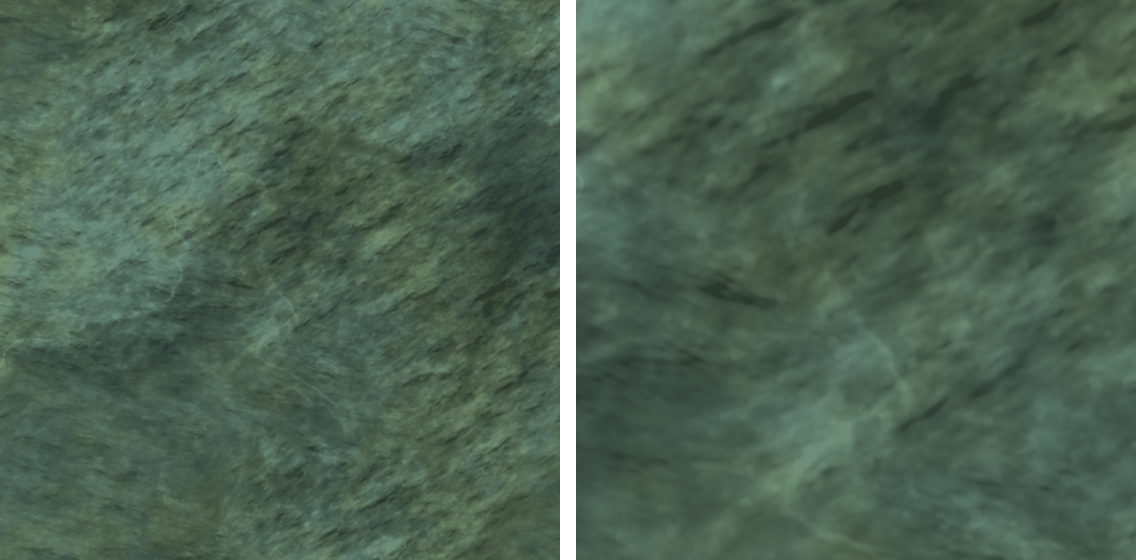
Left, the full canvas; right, a detail of the centre.
Give the GLSL for this texture, as a three.js fragment shader.

```glsl
// Weathered green slate: cloudy light and dark patches, pale broken veins,
// and a rough split surface. Warped value-noise fbm gives the patches; two
// slanted, stretched noise layers give the flakes, lit by a height difference.

varying vec2 vUv;

const vec3 SHADOW_GREEN = vec3(0.165, 0.222, 0.190);
const vec3 SLATE_GREEN  = vec3(0.285, 0.368, 0.308);
const vec3 PALE_GREEN   = vec3(0.430, 0.555, 0.475);
const vec3 MOSS_TINT    = vec3(1.04, 1.01, 0.92);
const vec3 COOL_TINT    = vec3(0.96, 0.99, 1.05);
const vec2 LIGHT_STEP   = vec2(-0.0018, 0.0042);

float hash(vec2 p) {
  vec3 q = fract(vec3(p.xyx) * 0.1031);
  q += dot(q, q.yzx + 33.33);
  return fract((q.x + q.y) * q.z);
}

float valueNoise(vec2 p) {
  vec2 cell = floor(p);
  vec2 f = fract(p);
  f = f * f * (3.0 - 2.0 * f);
  float low = mix(hash(cell), hash(cell + vec2(1.0, 0.0)), f.x);
  float high = mix(hash(cell + vec2(0.0, 1.0)), hash(cell + vec2(1.0, 1.0)), f.x);
  return mix(low, high, f.y);
}

mat2 rotation(float angle) {
  float c = cos(angle);
  float s = sin(angle);
  return mat2(c, -s, s, c);
}

// Four octaves, turned between steps to hide the lattice; result is 0 to 1.
float fbm(vec2 p) {
  mat2 turn = rotation(0.65);
  float sum = 0.0;
  float weight = 0.533;
  for (int i = 0; i < 4; i++) {
    sum += weight * valueNoise(p);
    p = turn * p * 2.03 + 17.3;
    weight *= 0.5;
  }
  return sum;
}

// Noise stretched along a given direction.
float strata(vec2 p, float angle, vec2 frequency) {
  return fbm(rotation(angle) * p * frequency + 40.0);
}

// Height of the split surface: rising flakes in some regions, falling in others.
float slateHeight(vec2 p, float region) {
  float rising = strata(p, 0.55, vec2(15.0, 32.0));
  float falling = strata(p, -0.3, vec2(17.0, 34.0));
  return mix(rising, falling, region);
}

// Thin line along the middle level of a noise field.
float ridge(float field, float width) {
  return 1.0 - smoothstep(0.0, width, abs(field - 0.5));
}

vec3 slateRamp(float tone) {
  vec3 lower = mix(SHADOW_GREEN, SLATE_GREEN, clamp(tone * 2.0, 0.0, 1.0));
  return mix(lower, PALE_GREEN, clamp(tone * 2.0 - 1.0, 0.0, 1.0));
}

void main() {
  vec2 p = vUv;
  vec2 warp = vec2(fbm(p * 4.0 + 3.0), fbm(p * 4.0 + 29.0)) - 0.5;
  vec2 fray = vec2(fbm(p * 34.0 + 8.0), fbm(p * 34.0 + 61.0)) - 0.5;
  vec2 bent = p + warp * 0.35 + fray * 0.035;

  // Broad clouds and darker slabs with ragged borders
  float clouds = strata(bent, 0.5, vec2(2.6, 3.8));
  float slabField = strata(bent + 5.0, 0.45, vec2(2.8, 4.4));
  float slabs = 1.0 - smoothstep(0.38, 0.47, slabField);

  // Flakes, their lighting and dark cracks
  float region = smoothstep(0.42, 0.58, fbm(p * 3.0 + 71.0));
  float height = slateHeight(p, region);
  float relief = height - slateHeight(p + LIGHT_STEP, region);
  float cracks = smoothstep(0.05, 0.13, -relief);
  float roughness = mix(1.0, 0.6, slabs);

  // Pale veins: a frayed thin core inside a soft halo
  float veinField = strata(bent + 11.0, 0.6, vec2(2.2, 3.4));
  float veinMask = smoothstep(0.42, 0.6, fbm(p * 3.5 + 90.0));
  float veins = ridge(veinField, 0.014) * 0.16 + ridge(veinField, 0.06) * 0.10;

  // Mineral grain and small light flecks
  float grain = fbm(p * 62.0 + 13.0) - 0.5;
  float flecks = smoothstep(0.68, 0.92, valueNoise(rotation(0.4) * p * vec2(105.0, 135.0)));

  float tone = 0.54 + 0.95 * (clouds - 0.5) - 0.17 * slabs;
  tone += roughness * (0.6 * (height - 0.5) + 1.2 * relief - 0.16 * cracks);
  tone += veins * veinMask + 0.5 * grain * roughness + 0.11 * flecks * roughness;

  // Slight drift between mossy and cool green
  float tint = smoothstep(0.3, 0.7, 0.6 * fbm(p * 5.0 + 53.0) + 0.4 * fbm(p * 24.0 + 7.0));
  gl_FragColor = vec4(slateRamp(tone) * mix(COOL_TINT, MOSS_TINT, tint), 1.0);
}
```
